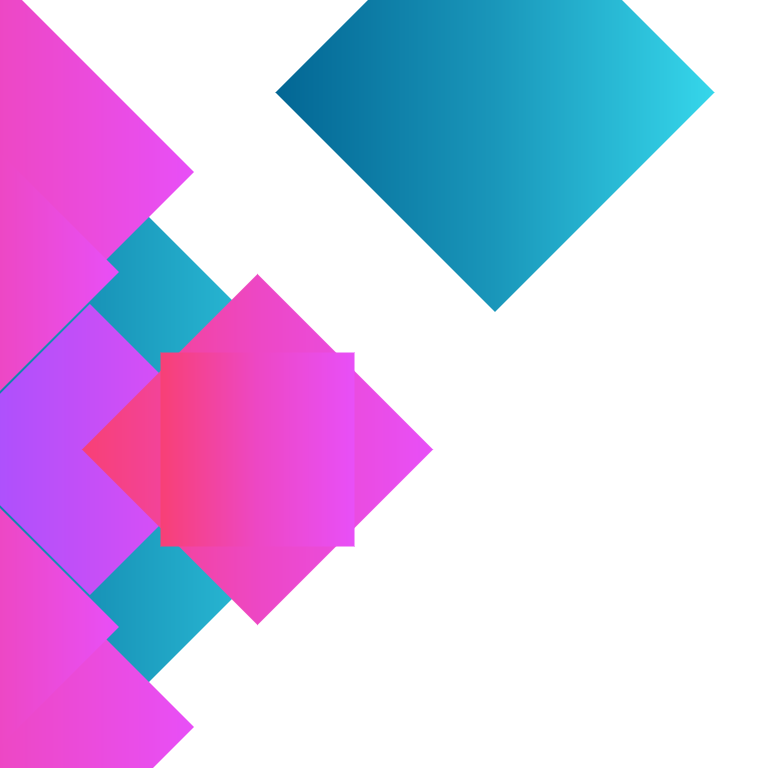
Write a Shadertoy shader that draws this background.

```glsl
#define MIRROR_Y 0.4147
#define TEAL_DARK vec3(0.01, 0.40, 0.58)
#define TEAL_MID vec3(0.10, 0.59, 0.73)
#define TEAL_LIGHT vec3(0.21, 0.84, 0.92)
#define ROSE vec3(0.97, 0.25, 0.46)
#define PINK vec3(0.93, 0.28, 0.77)
#define FUCHSIA vec3(0.91, 0.31, 0.97)
#define VIOLET vec3(0.63, 0.32, 1.00)
#define ORCHID vec3(0.77, 0.31, 0.97)
#define PAPER vec3(1.0)

float diamond(vec2 p, float radius) {
    return (abs(p.x) + abs(p.y) - radius) * 0.70711;
}

float square(vec2 p, float halfSide) {
    return max(abs(p.x), abs(p.y)) - halfSide;
}

// Three-stop horizontal gradient across a shape of the given radius
vec3 ramp(vec3 left, vec3 middle, vec3 right, float x, float radius) {
    float t = clamp(x / radius, -1.0, 1.0);
    return mix(middle, t < 0.0 ? left : right, abs(t));
}

vec3 tealRamp(float x, float radius) {
    return ramp(TEAL_DARK, TEAL_MID, TEAL_LIGHT, x, radius);
}

vec3 pinkRamp(float x, float radius) {
    return ramp(ROSE, PINK, FUCHSIA, x, radius);
}

// Lay a colour over the canvas with a one-pixel soft edge
void paint(inout vec3 canvas, vec3 color, float dist, float pixel) {
    canvas = mix(canvas, color, clamp(0.5 - dist / pixel, 0.0, 1.0));
}

void mainImage(out vec4 fragColor, in vec2 fragCoord) {
    float pixel = 1.0 / min(iResolution.x, iResolution.y);
    vec2 uv = fragCoord * pixel;
    vec2 p = vec2(uv.x, uv.y - MIRROR_Y);
    vec3 color = PAPER;

    // Teal and violet diamonds at the back
    vec2 q = p - vec2(0.138, 0.0);
    paint(color, tealRamp(q.x, 0.3587), diamond(q, 0.3587), pixel);
    q = p - vec2(0.117, 0.0);
    paint(color, ramp(VIOLET, ORCHID, FUCHSIA, q.x, 0.1896), diamond(q, 0.1896), pixel);

    // Pink diamonds on the left border, folded about the mirror axis
    for (int i = 0; i < 2; i++) {
        float radius = mix(0.2526, 0.1549, float(i));
        float height = mix(0.3613, 0.2311, float(i));
        q = vec2(p.x, abs(p.y) - height);
        paint(color, pinkRamp(q.x, radius), diamond(q, radius), pixel);
    }

    // Front diamond with its inset square
    q = p - vec2(0.3353, 0.0);
    paint(color, pinkRamp(q.x, 0.2285), diamond(q, 0.2285), pixel);
    paint(color, pinkRamp(q.x, 0.1263), square(q, 0.1263), pixel);

    // Large teal diamond at the top
    q = uv - vec2(0.6445, 0.8796);
    paint(color, tealRamp(q.x, 0.2858), diamond(q, 0.2858), pixel);

    fragColor = vec4(color, 1.0);
}
```
